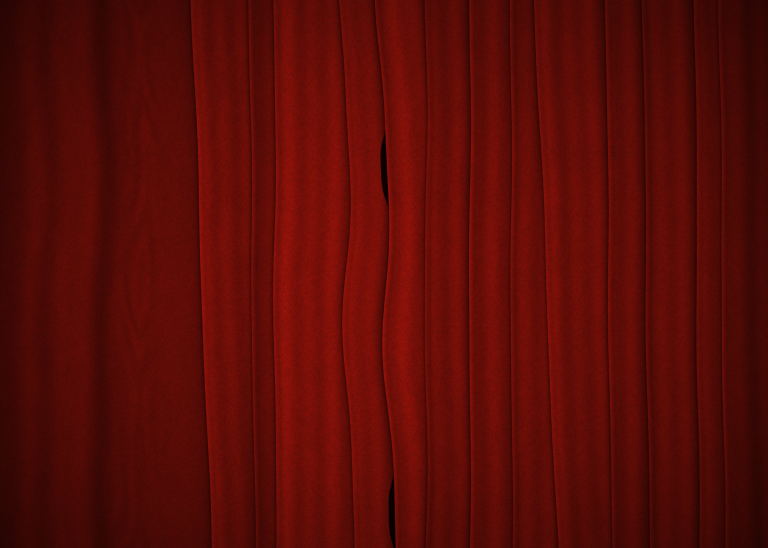
This texture is drawn by a Shadertoy shader. Its source:

```glsl
#define FOLDS 13
#define FIRST_FOLD 0.262
#define SPACING 0.0575
#define JITTER 0.75
#define LEAN 0.045
#define SLIT_FOLD 4.0
#define GRAIN 0.065
#define WEAVE 0.025
#define VIGNETTE 1.0
#define VELVET vec3(1.0, 0.125, 0.067)

float hash(float n) { return fract(sin(n * 12.99 + 4.1) * 4375.85); }
float hash2(vec2 p) { return fract(sin(dot(p, vec2(12.99, 78.23))) * 4375.85); }

float valueNoise(vec2 p) {
    vec2 cell = floor(p), f = fract(p);
    f = f * f * (3.0 - 2.0 * f);
    float low = mix(hash2(cell), hash2(cell + vec2(1, 0)), f.x);
    float high = mix(hash2(cell + vec2(0, 1)), hash2(cell + vec2(1, 1)), f.x);
    return mix(low, high, f.y);
}

// Horizontal position of a fold's leading edge at height y
float foldEdge(float i, float y) {
    float place = FIRST_FOLD + (i + JITTER * (hash(i) - 0.5) * step(0.5, i)) * SPACING;
    float h = hash(i + 31.0);
    float lean = i < 0.5 ? 0.026 : LEAN * h * h;
    float sway = 0.0012 + 0.006 * exp(-(i - 3.5) * (i - 3.5));
    return place + lean * (0.5 - y) + sway * sin(y * 10.0 + h * 2.0)
         + 0.3 * sway * sin(y * 19.0 + i);
}

// Cloth brightness at distance d behind the leading edge
float foldShade(float i, float d, float y) {
    float tone = mix(0.42, 0.53, hash(i + 7.0));
    float ridges = 0.035 * sin(d * 210.0 + i * 2.3 + 0.6 * sin(y * 3.0 + i))
                 + 0.025 * sin(d * 95.0 + hash(i) * 6.3);
    float seam = -0.1 * exp(-pow((d - 0.006) / 0.003, 2.0));
    float rim = 0.11 * exp(-max(d, 0.0) / 0.003);
    return tone + ridges + 0.5 * seam + rim;
}

// Loose flat panel with soft waves and a faint moire figure
float loosePanel(vec2 uv) {
    float x = uv.x + 0.005 * sin(uv.y * 7.0) + 0.003 * sin(uv.y * 15.0 + 1.0);
    float waves = 0.035 * sin(x * 92.0 - 1.4) + 0.02 * sin(x * 171.0 + 0.8);
    float hollow = -0.06 * exp(-pow((x - 0.145) / 0.035, 2.0));
    float figure = 75.0 * abs(x - 0.185) + 1.5 * sin(uv.y * 9.0) + 0.6 * sin(uv.y * 21.0 + x * 40.0);
    float moire = 0.022 * sin(figure * 4.0) * exp(-pow((x - 0.18) / 0.023, 2.0));
    return 0.42 + waves * (1.0 - smoothstep(0.17, 0.21, x)) + hollow + moire;
}

void mainImage(out vec4 fragColor, in vec2 fragCoord) {
    vec2 uv = fragCoord / iResolution.xy;
    vec2 cloth = uv * vec2(1.4, 1.0);
    float soft = 0.8 / iResolution.x;
    float shade = loosePanel(uv);

    // Each fold overlaps the one before it and casts a shadow to its left
    for (int n = 0; n < FOLDS; n++) {
        float i = float(n);
        float d = uv.x - foldEdge(i, uv.y);
        float behind = max(-d, 0.0);
        shade *= 1.0 - 0.22 * exp(-behind / 0.012) - 0.38 * exp(-behind / 0.002);
        if (i == SLIT_FOLD) {
            float gap = 0.008 * smoothstep(0.72, 1.0, cos(10.0 * (uv.y - 0.69)));
            shade *= 1.0 - 0.85 * smoothstep(-soft, soft, gap + d);
        }
        shade = mix(shade, foldShade(i, d, uv.y), smoothstep(-soft, soft, d));
    }

    // Woven pile, coarse mottling and corner falloff
    float pile = valueNoise(cloth * 330.0) - 0.5;
    float mottle = valueNoise(cloth * vec2(60.0, 25.0)) - 0.5;
    float twill = sin(cloth.x * 780.0 + cloth.y * 260.0) * sin(cloth.y * 820.0);
    shade *= 1.0 + 2.0 * GRAIN * pile + WEAVE * twill + 0.05 * mottle;
    vec2 q = uv - 0.5;
    shade *= 1.0 - VIGNETTE * dot(q, q);
    shade *= 1.0 - 0.25 * smoothstep(0.42, 0.5, abs(q.x));

    fragColor = vec4(max(shade, 0.0) * VELVET, 1.0);
}
```
